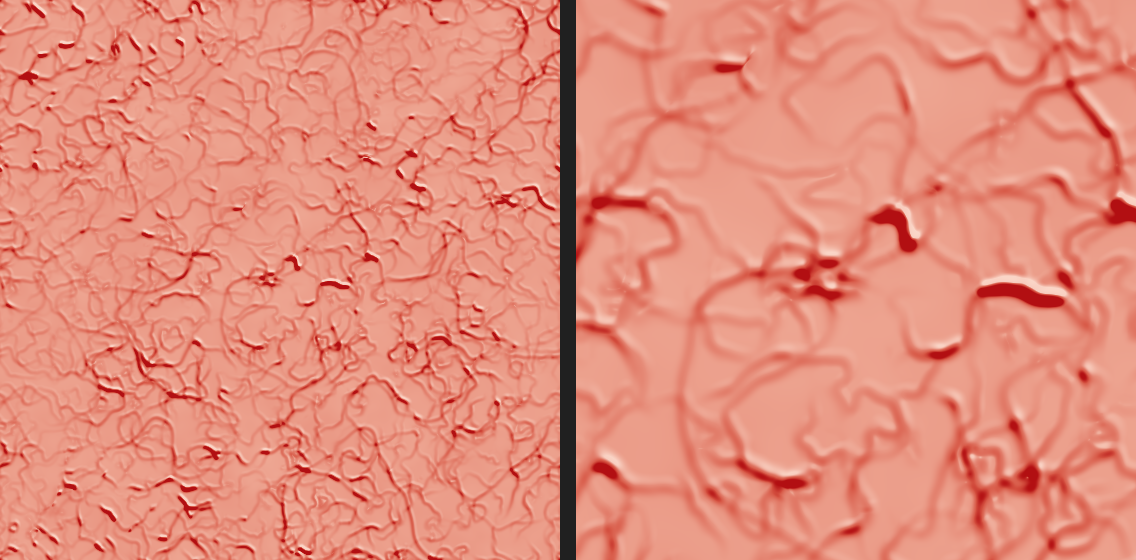
Left, the full canvas; right, a detail of the centre.
Give the GLSL for this texture, as a WebGL 2 fragment shader.

```glsl
#version 300 es
precision highp float;
// Seamless pink tissue with crinkled red veins, dark clots and moist highlights.
uniform vec2 u_resolution;
out vec4 fragColor;

// Random vector in -1..1 for a lattice cell, by integer mixing.
vec2 cellVector(vec2 cell, float period, uint seed) {
    uvec2 c = uvec2(mod(cell, period));
    uint h = c.x * 1597u + c.y * 51749u + seed * 7919u;
    h = (h ^ (h >> 16)) * 73244475u;
    h = (h ^ (h >> 15)) * 73244475u;
    h ^= h >> 16;
    return vec2(h & 65535u, h >> 16) / 32767.5 - 1.0;
}

// Wrapping gradient noise: value in x, derivative in yz.
vec3 noise(vec2 p, float period, uint seed) {
    p *= period;
    vec2 i = floor(p), f = p - i;
    vec2 u = f * f * f * (f * (f * 6.0 - 15.0) + 10.0);
    vec2 du = 30.0 * f * f * (f * (f - 2.0) + 1.0);
    vec2 ga = cellVector(i, period, seed);
    vec2 gb = cellVector(i + vec2(1, 0), period, seed);
    vec2 gc = cellVector(i + vec2(0, 1), period, seed);
    vec2 gd = cellVector(i + vec2(1, 1), period, seed);
    float a = dot(ga, f);
    float b = dot(gb, f - vec2(1, 0));
    float c = dot(gc, f - vec2(0, 1));
    float d = dot(gd, f - vec2(1, 1));
    float twist = a - b - c + d;
    float value = a + u.x * (b - a) + u.y * (c - a) + u.x * u.y * twist;
    vec2 slope = ga + u.x * (gb - ga) + u.y * (gc - ga) + u.x * u.y * (ga - gb - gc + gd)
               + du * (u.yx * twist + vec2(b, c) - a);
    return vec3(value, slope * period);
}

// Three octaves, whose zero contours give the wandering vein paths.
vec3 crinkle(vec2 p, float period, uint seed) {
    vec3 sum = vec3(0);
    float weight = 1.0;
    for (uint k = 0u; k < 3u; k++) {
        sum += weight * noise(p, period, seed + k);
        period *= 2.0;
        weight *= 0.33;
    }
    return sum;
}

// Depth of all vein grooves at a point; clots gather where a vein faces the light.
float veinDepth(vec2 p) {
    float region = smoothstep(-0.2, 0.2, noise(p, 5.0, 91u).x);
    float clot = region * smoothstep(-0.03, 0.17, noise(p, 29.0, 97u).x);
    float crowd = 0.6 + 0.75 * smoothstep(-0.3, 0.3, noise(p, 4.0, 83u).x);
    float depth = 0.0;
    for (uint k = 0u; k < 5u; k++) {
        float period = 5.0 + 3.0 * float(k);
        vec3 path = crinkle(p, period, 10u * k + 3u);
        float steep = length(path.yz) + 0.5;
        float facing = abs(dot(path.yz, vec2(0.46, 0.89))) / steep;
        float fade = smoothstep(-0.35, 0.35, noise(p, period, 10u * k + 8u).x);
        float strength = 0.48 * crowd;
        if (k < 3u) strength += 0.15 + 2.3 * clot * smoothstep(0.3, 0.9, facing);
        depth += fade * strength * exp(-pow(path.x / steep / 0.0036, 2.0));
    }
    return depth;
}

void main() {
    vec2 p = gl_FragCoord.xy / u_resolution;

    // Grooves, with light falling on their upper right rims.
    float depth = veinDepth(p);
    float slope = depth - veinDepth(p - vec2(0.0025, 0.0048));
    float mottle = 0.2 * noise(p, 7.0, 61u).x + 0.1 * noise(p, 30.0, 67u).x;
    float tone = depth + 0.3 * max(slope, 0.0) + mottle;

    // Flesh through red to clotted blood.
    vec3 color = mix(vec3(0.923, 0.62, 0.543), vec3(0.84, 0.33, 0.26), clamp(tone, -0.12, 1.0));
    color = mix(color, vec3(0.70, 0.06, 0.07), smoothstep(0.85, 1.6, tone));
    float rim = max(-slope - 0.06, 0.0) * (1.0 - smoothstep(0.25, 0.9, depth));
    color = mix(color, vec3(1.0, 0.91, 0.86), min(0.6 * rim, 0.75));
    fragColor = vec4(color, 1.0);
}
```
